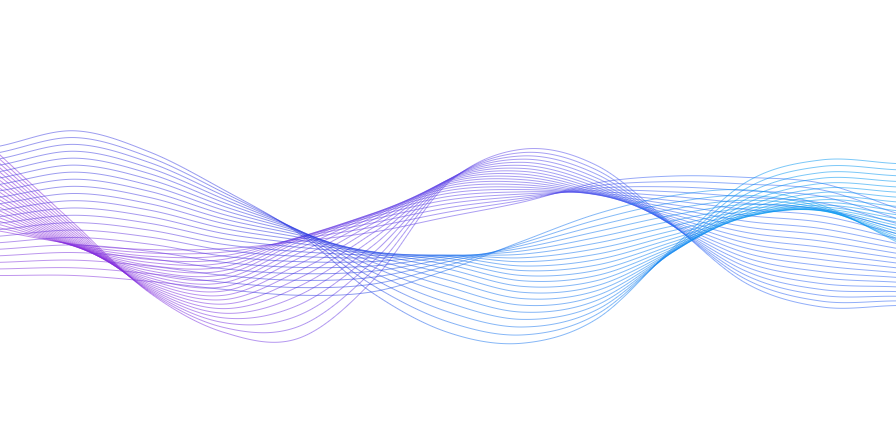
Reproduce this background procedurally as a Shadertoy shader.

```glsl
// Two woven ribbons of fine wavy lines, violet to cyan, on white.

const int LAST = 12;      // index of the final knot
const float LINES = 21.0; // strands in each ribbon

// Heights of the first, middle and last strand at even steps across the canvas.
const vec3 VIOLET_RIBBON[13] = vec3[13](
    vec3(.654, .562, .484), vec3(.500, .456, .455), vec3(.347, .380, .443),
    vec3(.258, .360, .445), vec3(.245, .435, .461), vec3(.375, .516, .482),
    vec3(.591, .589, .516), vec3(.667, .599, .549), vec3(.630, .567, .592),
    vec3(.500, .516, .607), vec3(.367, .469, .604), vec3(.315, .448, .591),
    vec3(.318, .424, .536));
const vec3 BLUE_RIBBON[13] = vec3[13](
    vec3(.674, .531, .385), vec3(.708, .552, .385), vec3(.661, .531, .372),
    vec3(.576, .490, .354), vec3(.479, .464, .341), vec3(.345, .438, .349),
    vec3(.258, .417, .398), vec3(.234, .385, .462), vec3(.289, .397, .523),
    vec3(.445, .453, .563), vec3(.594, .516, .576), vec3(.643, .542, .542),
    vec3(.635, .521, .461));

vec3 knotSlope(vec3 knots[13], int i) {
    int lo = max(i - 1, 0), hi = min(i + 1, LAST);
    return (knots[hi] - knots[lo]) / float(hi - lo);
}

// Smooth Hermite curve through the knots; also returns its slope per knot step.
vec3 curve(vec3 knots[13], float s, out vec3 slope) {
    int i = clamp(int(floor(s)), 0, LAST - 1);
    float f = s - float(i);
    vec3 a = knots[i], rise = knots[i + 1] - a;
    vec3 m0 = knotSlope(knots, i), m1 = knotSlope(knots, i + 1);
    vec3 c2 = 3.0 * rise - 2.0 * m0 - m1;
    vec3 c3 = m0 + m1 - 2.0 * rise;
    slope = m0 + f * (2.0 * c2 + 3.0 * f * c3);
    return a + f * (m0 + f * (c2 + f * c3));
}

// Share of a pixel covered by a thin stroke at distance d.
float strokeCoverage(float d, float pixel) {
    vec2 edges = clamp((vec2(0.0011, -0.0011) - d) / pixel + 0.5, 0.0, 1.0);
    return edges.x - edges.y;
}

// Paints all strands of a ribbon, blended quadratically between its three guides.
vec3 paintRibbon(vec3 base, vec3 knots[13], vec2 p, vec3 ink) {
    vec3 slope;
    vec3 height = curve(knots, p.x * 6.0, slope);
    float pixel = 1.0 / iResolution.y;
    for (float n = 0.0; n < LINES; n++) {
        float t = n / (LINES - 1.0);
        vec3 blend = vec3((1.0 - t) * (1.0 - 2.0 * t), 4.0 * t * (1.0 - t), t * (2.0 * t - 1.0));
        float steepness = 6.0 * dot(slope, blend);
        float d = abs(p.y - dot(height, blend)) * inversesqrt(1.0 + steepness * steepness);
        base = mix(base, ink, 0.52 * strokeCoverage(d, pixel));
    }
    return base;
}

void mainImage(out vec4 fragColor, in vec2 fragCoord) {
    vec2 p = fragCoord / iResolution.xy * vec2(2.0, 1.0);

    // Inks shift along the canvas
    vec3 violetInk = mix(vec3(.52, .16, .86), vec3(.36, .26, .90), smoothstep(0.1, 1.1, p.x));
    violetInk = mix(violetInk, vec3(.16, .38, .95), smoothstep(1.1, 1.6, p.x));
    vec3 violetLow = mix(vec3(.52, .20, .86), vec3(.25, .25, .88), smoothstep(0.38, 0.62, p.y));
    vec3 blueInk = mix(violetLow, vec3(.16, .22, .88), smoothstep(0.2, 0.7, p.x));
    blueInk = mix(blueInk, vec3(.08, .45, .93), smoothstep(0.7, 1.1, p.x));
    blueInk = mix(blueInk, vec3(.0, .58, .94), smoothstep(1.2, 1.8, p.x));

    vec3 color = paintRibbon(vec3(1.0), VIOLET_RIBBON, p, violetInk);
    color = paintRibbon(color, BLUE_RIBBON, p, blueInk);
    fragColor = vec4(color, 1.0);
}
```
